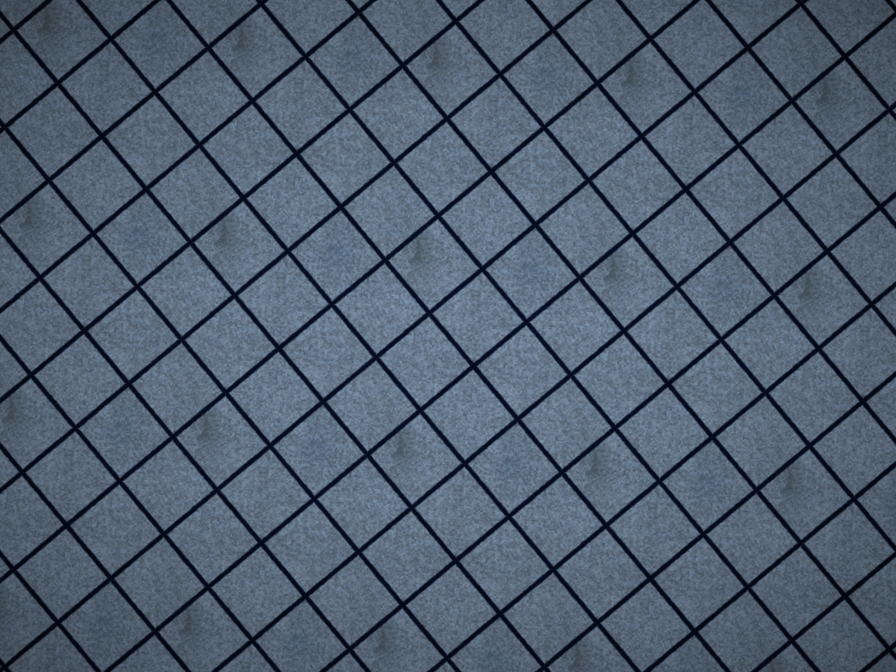
Reproduce this pattern procedurally as a Shadertoy shader.

```glsl
// Navy diagonal windowpane check on speckled blue-grey wool, with faint repeating smudges and a vignette.

float hash(vec2 p) {
    return fract(sin(dot(p, vec2(127.1, 311.7))) * 43758.5453);
}

// Value noise on the unit tile, wrapping after the given number of cells
float tileNoise(vec2 tile, vec2 cells) {
    vec2 p = tile * cells;
    vec2 i = floor(p);
    vec2 f = p - i;
    f = f * f * (3.0 - 2.0 * f);
    vec2 lo = mod(i, cells);
    vec2 hi = mod(i + 1.0, cells);
    return mix(mix(hash(lo), hash(vec2(hi.x, lo.y)), f.x),
               mix(hash(vec2(lo.x, hi.y)), hash(hi), f.x), f.y);
}

// Soft elliptical spot inside the unit tile
float smudge(vec2 tile, vec2 center, vec2 radius) {
    vec2 d = (fract(tile - center + 0.5) - 0.5) / radius;
    return exp(-dot(d, d));
}

// Speckled wool with threads, mottling and two kinds of smudge
vec3 wool(vec2 tile) {
    float grain = tileNoise(tile, vec2(83.0)) - 0.5;
    float fine = tileNoise(tile + 0.37, vec2(131.0)) - 0.5;
    float thread = tileNoise(tile, vec2(61.0, 9.0)) - 0.5;
    float mottle = tileNoise(tile, vec2(7.0)) - 0.5;
    float shade = 1.0 + 0.26 * grain + 0.22 * fine + 0.05 * thread + 0.07 * mottle;

    vec3 color = vec3(0.415, 0.485, 0.565) * shade;
    color += vec3(0.02, 0.0, -0.025) * (tileNoise(tile + 0.61, vec2(71.0)) - 0.5);

    float streak = smudge(tile, vec2(0.67, 0.56), vec2(0.06, 0.14)) * (0.8 + 1.2 * thread);
    float spot = smudge(tile, vec2(0.25, 0.51), vec2(0.09, 0.11));
    color *= 1.0 - vec3(0.19, 0.19, 0.21) * streak;
    return color * (1.0 - vec3(0.15, 0.11, 0.09) * spot);
}

void mainImage(out vec4 fragColor, in vec2 fragCoord) {
    vec2 uv = fragCoord / iResolution.xy;
    vec2 p = (fragCoord - 0.5 * iResolution.xy) / iResolution.y;

    // Tilted cloth tile; each holds eight diagonal squares
    float tileSize = 0.2908;
    float tilt = radians(5.2);
    vec2 d = p - vec2(0.038, -0.045);
    vec2 tile = mat2(cos(tilt), sin(tilt), -sin(tilt), cos(tilt)) * d / tileSize;

    // Distance to the nearest line of the square check
    vec2 check = 2.0 * vec2(tile.x + tile.y, tile.x - tile.y);
    vec2 gap = abs(fract(check + 0.5) - 0.5) * tileSize / sqrt(8.0);
    float fray = 0.0009 * (tileNoise(tile, vec2(67.0)) - 0.5);
    float pixel = 0.5 / iResolution.y;
    float line = 1.0 - smoothstep(0.0023 - pixel, 0.0046 + pixel, min(gap.x, gap.y) + fray);

    // Darkening towards the corners, stronger on the dyed lines
    vec2 fromCenter = uv - 0.5;
    float vignette = 1.0 - 0.8 * dot(fromCenter, fromCenter);
    vec3 navy = vec3(0.02, 0.05, 0.135) * vignette * vignette;
    navy *= 0.85 + 0.3 * tileNoise(tile, vec2(53.0));

    fragColor = vec4(mix(wool(tile) * vignette, navy, line), 1.0);
}
```
